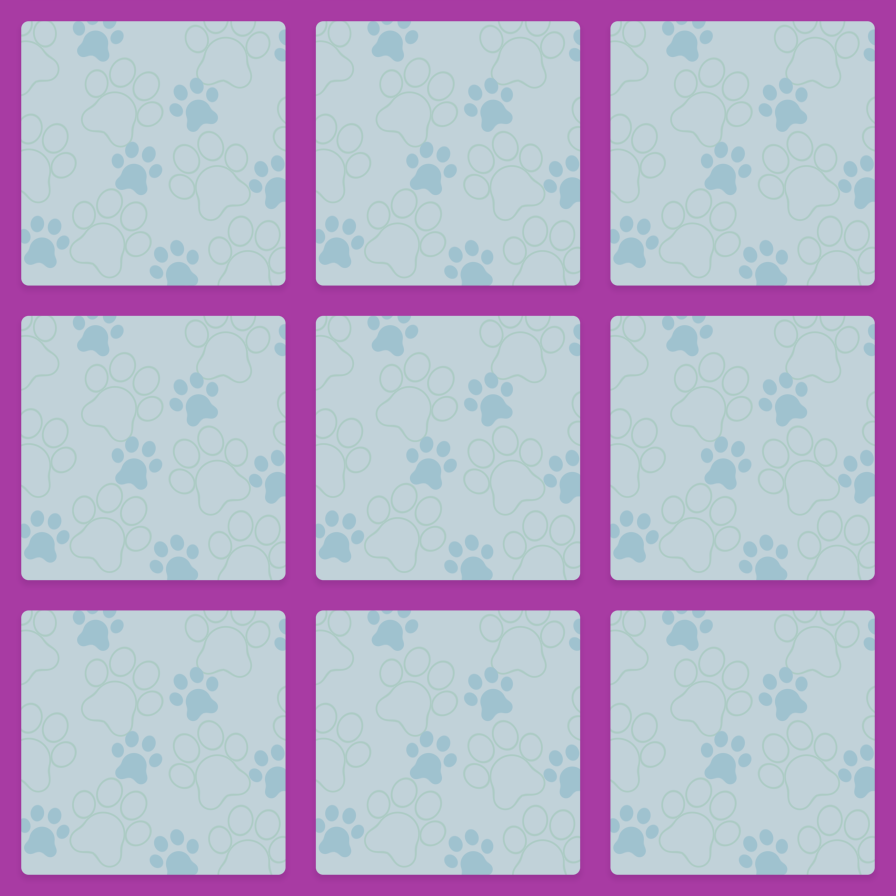
Reproduce this pattern procedurally as a Shadertoy shader.

```glsl
// Three by three rounded pale-blue tiles on purple, strewn with solid and outlined paw prints.

const float PITCH = 0.3288;      // tile spacing, in canvas heights
const float TILE_SIZE = 0.2950;  // tile side, in canvas heights
const float CORNER = 2.8;        // lengths from here on are percent of a tile
const float LINE_HALF = 0.33;
const float OUTLINE_SCALE = 1.57;
const float OUTLINE_GROW = 0.35;

const vec3 PURPLE = vec3(0.660, 0.230, 0.640);
const vec3 SHADOW = vec3(0.540, 0.180, 0.540);
const vec3 PALE_BLUE = vec3(0.755, 0.823, 0.852);
const vec3 PAW_BLUE = vec3(0.625, 0.760, 0.810);
const vec3 LINE_GREEN = vec3(0.660, 0.790, 0.755);

// Each paw: x and y of its pad from the tile's lower left, then its turn in radians
const vec3 SOLID_PAWS[7] = vec3[7](
    vec3(67.4, 64.7, 0.40), vec3(42.4, 40.4, -0.26), vec3(27.9, 90.8, -0.23),
    vec3(97.3, 35.3, 0.33), vec3(7.7, 12.5, -0.16), vec3(59.9, 3.3, 0.39),
    vec3(107.1, 85.5, 0.39));
const vec3 OUTLINE_PAWS[8] = vec3[8](
    vec3(34.7, 63.8, -0.52), vec3(77.2, 84.3, -0.10), vec3(2.4, 83.1, 0.49),
    vec3(74.8, 35.9, 0.49), vec3(2.4, 42.1, -0.35), vec3(30.3, 14.2, -0.49),
    vec3(85.5, 3.6, -0.16), vec3(114.2, 54.0, 0.49));

// Rotates the frame so that a shape drawn in it turns anticlockwise
vec2 turn(vec2 p, float angle) {
    float c = cos(angle), s = sin(angle);
    return vec2(c * p.x + s * p.y, c * p.y - s * p.x);
}

float roundedBox(vec2 p, float halfSide, float radius) {
    vec2 q = abs(p) - halfSide + radius;
    return length(max(q, 0.0)) + min(max(q.x, q.y), 0.0) - radius;
}

float ellipse(vec2 p, vec2 radii) {
    return (length(p / radii) - 1.0) * min(radii.x, radii.y);
}

float smoothUnion(float a, float b, float k) {
    float h = max(k - abs(a - b), 0.0) / k;
    return min(a, b) - 0.25 * h * h * k;
}

// Symmetric paw with its pad around the origin and four toes above
float pawDistance(vec2 p) {
    p.x = abs(p.x);
    float dome = length(p - vec2(0.0, 0.9)) - 4.8;
    float lobe = length(p - vec2(3.8, -2.9)) - 2.4;
    float pad = smoothUnion(dome, lobe, 2.0);
    float innerToe = ellipse(turn(p - vec2(3.3, 10.4), -0.05), vec2(2.55, 3.1));
    float outerToe = ellipse(turn(p - vec2(7.4, 5.0), -0.40), vec2(2.3, 2.8));
    return min(pad, min(innerToe, outerToe));
}

float placedPaw(vec2 p, vec3 place, float scale) {
    return pawDistance(turn(p - place.xy, place.z) / scale) * scale;
}

// Coverage of the inside of a distance field
float fill(float d, float soft) {
    return 1.0 - smoothstep(-soft, soft, d);
}

vec3 tileColor(vec2 p, float soft) {
    float lines = 0.0, solids = 0.0;
    for (int i = 0; i < 8; i++) {
        float d = placedPaw(p, OUTLINE_PAWS[i], OUTLINE_SCALE) - OUTLINE_GROW * OUTLINE_SCALE;
        lines = max(lines, fill(abs(d) - LINE_HALF, soft));
    }
    for (int i = 0; i < 7; i++) {
        solids = max(solids, fill(placedPaw(p, SOLID_PAWS[i], 1.0), soft));
    }
    vec3 color = mix(PALE_BLUE, LINE_GREEN, 0.85 * lines);
    return mix(color, PAW_BLUE, solids);
}

void mainImage(out vec4 fragColor, in vec2 fragCoord) {
    vec2 canvas = (fragCoord - 0.5 * iResolution.xy) / iResolution.y;
    vec2 local = canvas - PITCH * floor(canvas / PITCH + 0.5);
    vec2 p = local * 100.0 / TILE_SIZE;
    float soft = 75.0 / (TILE_SIZE * iResolution.y);

    // Backdrop with a soft shadow falling below each tile
    float shadowDistance = roundedBox(p + vec2(0.0, 1.5), 50.0, CORNER);
    vec3 color = mix(PURPLE, SHADOW, 0.6 * fill(shadowDistance, 2.6));

    // Patterned tile, clipped to its rounded square
    float tile = fill(roundedBox(p, 50.0, CORNER), soft);
    color = mix(color, tileColor(p + 50.0, soft), tile);
    fragColor = vec4(color, 1.0);
}
```
